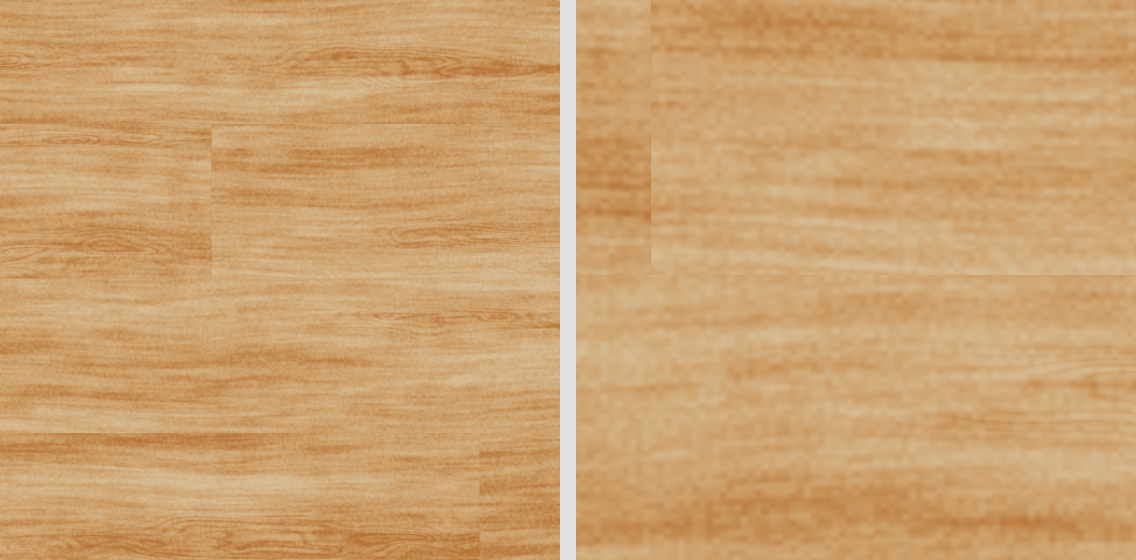
Left: the whole. Right: its middle third, enlarged.
A WebGL 2 fragment shader for this texture:

```glsl
#version 300 es
precision highp float;
// Honey-toned wooden floor: long staggered planks with almost invisible seams.
// Stretched noise makes bands and fibres; warped ellipses make the flame figure.
// Four samples per pixel smooth the grain and the plank ends.

uniform vec2 u_resolution;
out vec4 fragColor;

const float PLANK_HEIGHT = 0.276;
const float PLANK_LENGTH = 1.9;
const float ROW_STAGGER = 0.711;
const vec2 FLOOR_ORIGIN = vec2(0.856, -0.049);

const vec3 DARK_WOOD = vec3(0.72, 0.46, 0.22);
const vec3 HONEY_WOOD = vec3(0.80, 0.62, 0.41);
const vec3 PALE_WOOD = vec3(0.84, 0.73, 0.57);

// Flame figures: centre in xy, half size in zw
const int FLAME_COUNT = 7;
const vec4 FLAMES[FLAME_COUNT] = vec4[](
    vec4(0.72, 0.885, 0.38, 0.036), vec4(0.00, 0.895, 0.19, 0.030),
    vec4(0.10, 0.755, 0.32, 0.024), vec4(0.02, 0.550, 0.38, 0.040),
    vec4(0.90, 0.572, 0.24, 0.030), vec4(0.74, 0.430, 0.26, 0.026),
    vec4(0.50, 0.032, 0.60, 0.044));

float hash(vec2 p) {
    vec3 q = fract(p.xyx * vec3(0.1031, 0.1030, 0.0973));
    q += dot(q, q.yzx + 33.33);
    return fract((q.x + q.y) * q.z);
}

float noise(vec2 p) {
    vec2 cell = floor(p);
    vec2 f = fract(p);
    f = f * f * (3.0 - 2.0 * f);
    float low = mix(hash(cell), hash(cell + vec2(1, 0)), f.x);
    float high = mix(hash(cell + vec2(0, 1)), hash(cell + vec2(1, 1)), f.x);
    return mix(low, high, f.y);
}

// Noise centred on zero
float ripple(vec2 p, vec2 frequency) {
    return noise(p * frequency) - 0.5;
}

// Plank coordinates: whole part is the plank, fraction the place in it
vec2 plankCoord(vec2 p) {
    float v = (p.y - FLOOR_ORIGIN.y) / PLANK_HEIGHT;
    float shift = FLOOR_ORIGIN.x + ROW_STAGGER * floor(v);
    return vec2((p.x - shift) / PLANK_LENGTH, v);
}

// Nested growth rings with a dark heart, fading outwards
float flame(vec2 p, vec4 shape, vec2 warp) {
    vec2 q = (p - shape.xy) / shape.zw + warp;
    float d = length(q);
    float ring = 0.5 + 0.5 * sin(27.0 * d + 3.0 * warp.x);
    return exp(-0.8 * d * d) * (0.30 * ring * ring + 0.17);
}

// Lightness of the wood: 0 dark, 0.5 honey, 1 pale
float woodTone(vec2 p) {
    vec2 coord = plankCoord(p);
    vec2 plank = floor(coord);
    vec2 g = p + 7.0 + 3.7 * vec2(hash(plank), hash(plank + 9.0));
    g.y += 0.006 * sin(5.0 * g.x + 9.0 * g.y) + 0.003 * sin(13.0 * g.x);

    // Broad streaks and contour lines
    float tone = 0.60 + 0.08 * (hash(plank + 4.0) - 0.5);
    tone += 0.46 * ripple(g, vec2(1.1, 13.0));
    tone += 0.34 * ripple(g, vec2(2.3, 38.0));
    float contour = noise(g * vec2(1.8, 11.0)) + 0.12 * noise(g * vec2(9.0, 40.0));
    tone += 0.06 * sin(34.0 * contour);

    // Flames stay inside their own plank
    vec2 warp = vec2(0.7 * ripple(g, vec2(17.0, 60.0)),
                     1.1 * ripple(g, vec2(8.0, 24.0)));
    for (int i = 0; i < FLAME_COUNT; i++) {
        vec2 owner = floor(plankCoord(FLAMES[i].xy));
        if (owner == plank) tone -= flame(p, FLAMES[i], warp);
    }

    // Fibres, cross-grain shimmer and fine surface speckle
    tone += 0.36 * ripple(g, vec2(5.0, 115.0));
    tone += 0.34 * ripple(g, vec2(16.0, 230.0));
    tone += 0.10 * ripple(g, vec2(55.0, 22.0));
    tone += 0.28 * ripple(g, vec2(240.0, 270.0));

    // Faint seams
    vec2 gap = (0.5 - abs(fract(coord) - 0.5)) * vec2(PLANK_LENGTH, PLANK_HEIGHT);
    tone -= 0.04 * (1.0 - smoothstep(0.0, 0.0025, min(gap.x, gap.y)));
    return clamp(tone, 0.0, 1.0);
}

vec3 woodColor(float tone) {
    vec3 lower = mix(DARK_WOOD, HONEY_WOOD, min(2.0 * tone, 1.0));
    return mix(lower, PALE_WOOD, max(2.0 * tone - 1.0, 0.0));
}

void main() {
    vec3 color = vec3(0.0);
    for (int i = 0; i < 4; i++) {
        vec2 offset = 0.5 * vec2(i % 2, i / 2) - 0.25;
        color += woodColor(woodTone((gl_FragCoord.xy + offset) / u_resolution));
    }
    fragColor = vec4(0.25 * color, 1.0);
}
```
